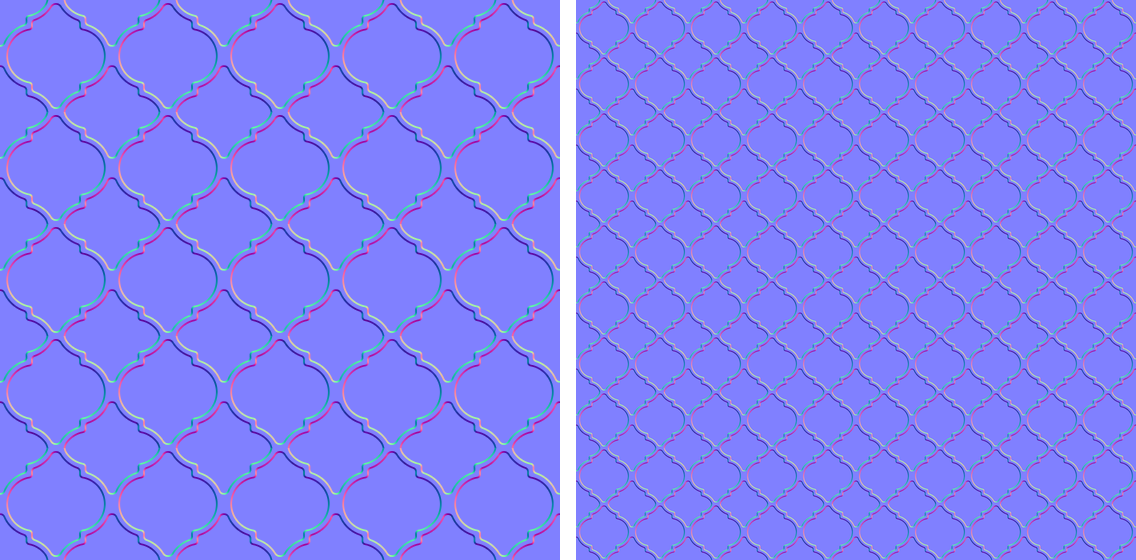
Left: one tile. Right: repeated 2 by 2.
Write a Shadertoy shader that draws this texture map.

```glsl
// Tangent-space normal map of interlocking lantern (arabesque) tiles with bevelled edges.

const float REPEATS = 5.0;        // tiles across and down
const float GROUT_HALF = 0.0245;  // lengths below are in tile periods
const float BEVEL_HALF = 0.0078;
const float ROUNDING = 0.028;
const float GRAIN = 36.0;         // noise cells per tile

float smoothMin(float a, float b, float k) {
    float h = max(k - abs(a - b), 0.0) / k;
    return min(a, b) - 0.25 * h * h * k;
}

float smoothMax(float a, float b, float k) {
    return -smoothMin(-a, -b, k);
}

float hash(vec2 p) {
    return fract(sin(dot(p, vec2(127.1, 311.7))) * 43758.5453);
}

// Value noise that wraps after a whole number of cells
float wrappedNoise(vec2 p, float period) {
    vec2 i = floor(p), f = fract(p);
    f = f * f * (3.0 - 2.0 * f);
    vec2 lo = mod(i, period), hi = mod(i + 1.0, period);
    return mix(mix(hash(lo), hash(vec2(hi.x, lo.y)), f.x),
               mix(hash(vec2(lo.x, hi.y)), hash(hi), f.x), f.y);
}

// Grout centre line in one quadrant: a round side, a small step, a flared neck
float centreLine(vec2 q) {
    float side = length(q - vec2(0.195, 0.0)) - 0.265;
    float flare = 0.260 - length(q - vec2(0.286, 0.590));
    float neck = smoothMax(q.x - 0.239, flare, ROUNDING);
    return smoothMin(side, neck, ROUNDING);
}

// Signed distance to the nearest tile edge, negative inside a tile
float tileDistance(vec2 p) {
    vec2 q = abs(fract(p) - 0.5);
    float line = centreLine(q);
    // Blunt the tips where four tiles meet
    float lantern = smoothMax(line + GROUT_HALF, q.y - 0.465, ROUNDING);
    float star = smoothMax(GROUT_HALF - line, 0.091 - q.y, ROUNDING);
    star = smoothMax(star, 0.069 - q.x, ROUNDING);
    return min(lantern, star);
}

vec2 tileGradient(vec2 p, float e) {
    vec2 d = vec2(e, 0.0);
    return vec2(tileDistance(p + d.xy) - tileDistance(p - d.xy),
                tileDistance(p + d.yx) - tileDistance(p - d.yx)) / (2.0 * e);
}

void mainImage(out vec4 fragColor, in vec2 fragCoord) {
    vec2 p = fragCoord / iResolution.xy * REPEATS;
    float pixel = REPEATS / iResolution.y;

    vec2 gradient = tileGradient(p, 0.003);
    float steepness = max(length(gradient), 0.2);
    float edge = abs(tileDistance(p)) / steepness;

    // Bevel falls into the tile, with a slight unevenness along its length
    float grain = wrappedNoise(p * GRAIN, REPEATS * GRAIN) - 0.5;
    float tilt = 1.30 + 0.22 * grain;
    vec3 bevel = vec3(-gradient / steepness * sin(tilt), cos(tilt));

    float coverage = clamp(0.5 + (BEVEL_HALF - edge) / pixel, 0.0, 1.0);
    vec3 normal = mix(vec3(0.0, 0.0, 1.0), bevel, coverage);
    fragColor = vec4(0.5 + 0.5 * normal, 1.0);
}
```
